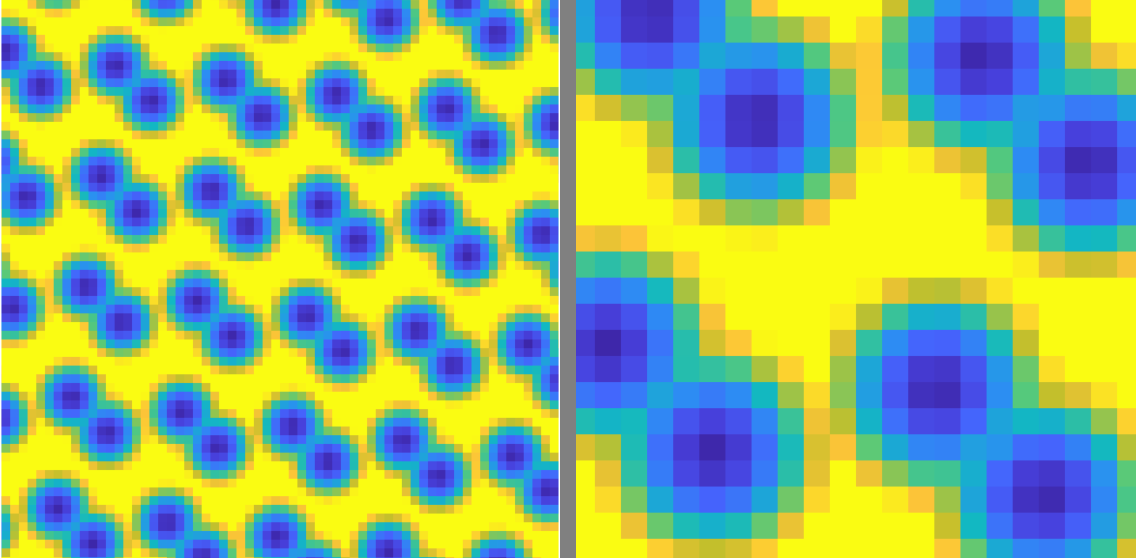
Left, the full canvas; right, a detail of the centre.
Reproduce this pattern procedurally as a Shadertoy shader.

```glsl
// Heat-map mosaic of paired round wells on a slightly rotated square lattice.

// All lengths are fractions of the canvas width; y runs downward from the top.
const float CELLS = 64.0;                       // mosaic cells across
const float MARGIN = 0.0026;                    // white strip at each side
const float WELL_RADIUS = 0.0723;
const float BLEND = 0.2;                        // softness where wells meet
const vec2 LATTICE_ORIGIN = vec2(0.5482, 0.5638);
const vec2 STEP_ACROSS = vec2(0.1970, 0.0258);
const vec2 STEP_DOWN = vec2(-0.0262, 0.1975);
const vec2 PAIR_OFFSET = vec2(0.0635, 0.0630);

// Indigo - blue - teal - green - orange - yellow ramp
vec3 heatColor(float t) {
    vec3 stops[9] = vec3[9](
        vec3(0.24, 0.15, 0.66), vec3(0.28, 0.25, 0.86), vec3(0.27, 0.39, 0.99),
        vec3(0.17, 0.56, 0.95), vec3(0.07, 0.72, 0.76), vec3(0.34, 0.79, 0.48),
        vec3(0.77, 0.75, 0.17), vec3(0.99, 0.77, 0.22), vec3(0.98, 0.99, 0.07));
    float x = clamp(t, 0.0, 1.0) * 8.0;
    int i = min(int(x), 7);
    return mix(stops[i], stops[i + 1], x - float(i));
}

float smoothMin(float a, float b, float k) {
    float h = max(k - abs(a - b), 0.0) / k;
    return min(a, b) - 0.25 * k * h * h;
}

// Height of one well: 0 at its centre, 1 at its rim
float wellHeight(vec2 p, vec2 centre, float radius) {
    return pow(length(p - centre) / radius, 1.5);
}

// Blend both wells of every nearby pair
float latticeHeight(vec2 p) {
    mat2 basis = mat2(STEP_ACROSS, STEP_DOWN);
    vec2 nearest = round(inverse(basis) * (p - LATTICE_ORIGIN));
    float height = 2.0;
    for (int j = -1; j <= 1; j++) {
        for (int i = -1; i <= 1; i++) {
            vec2 node = nearest + vec2(float(i), float(j));
            vec2 centre = LATTICE_ORIGIN + basis * node;
            height = smoothMin(height, wellHeight(p, centre, WELL_RADIUS), BLEND);
            height = smoothMin(height, wellHeight(p, centre + PAIR_OFFSET, WELL_RADIUS), BLEND);
        }
    }
    return height;
}

// Flat colour of the mosaic cell with the given index
vec3 cellColor(vec2 index, vec2 gridOrigin, float cellSize) {
    return heatColor(latticeHeight(gridOrigin + (index + 0.5) * cellSize));
}

void mainImage(out vec4 fragColor, in vec2 fragCoord) {
    float pixel = 1.0 / iResolution.x;
    vec2 p = vec2(fragCoord.x, iResolution.y - fragCoord.y) * pixel;

    // Mosaic with softened borders between the four closest cells
    float cellSize = (1.0 - 2.0 * MARGIN) / CELLS;
    vec2 gridOrigin = vec2(MARGIN, 0.0);
    vec2 g = (p - gridOrigin) / cellSize - 0.5;
    vec2 index = floor(g);
    float soft = min(0.7 * pixel / cellSize, 0.5);
    vec2 w = smoothstep(0.5 - soft, 0.5 + soft, g - index);
    vec3 upper = mix(cellColor(index, gridOrigin, cellSize),
                     cellColor(index + vec2(1, 0), gridOrigin, cellSize), w.x);
    vec3 lower = mix(cellColor(index + vec2(0, 1), gridOrigin, cellSize),
                     cellColor(index + vec2(1, 1), gridOrigin, cellSize), w.x);
    vec3 color = mix(upper, lower, w.y);

    // White side margins
    float inset = min(p.x, 1.0 - p.x) - MARGIN;
    color = mix(vec3(1.0), color, smoothstep(-0.5 * pixel, 0.5 * pixel, inset));
    fragColor = vec4(color, 1.0);
}
```
